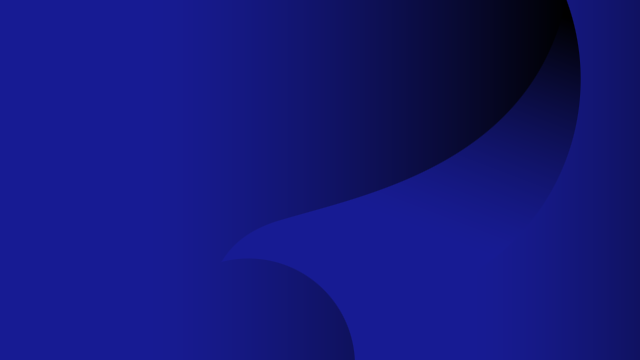
Give the GLSL for this background, as a Shadertoy shader.

```glsl
// Draws a curling deep blue sheet over a backdrop that fades to black.
// Lengths are in canvas heights, with the origin at the lower left.

const vec3 BLUE = vec3(0.092, 0.107, 0.575);
const float FADE_POWER = 1.4;                    // how late the blue falls off

const vec2 BACKDROP_FADE = vec2(0.417, 1.574);   // x of full blue, x of black
const vec2 RIGHT_FADE = vec2(1.32, 2.31);
const vec2 SHEET_BLUE_END = vec2(1.322, 0.306);
const vec2 SHEET_BLACK_END = vec2(1.569, 0.954);

const vec3 SHEET_DISC = vec3(0.979, 0.780, 0.634);   // centre, radius
const vec3 CUTOUT_DISC = vec3(0.690, -0.014, 0.296);

// Crest of the sheet: two joined cubic curves, rising with x.
const vec2 TIP = vec2(0.613, 0.2685);
const vec2 TIP_HANDLE = vec2(0.6435, 0.322);
const vec2 JOINT_HANDLE_A = vec2(0.690, 0.359);
const vec2 JOINT = vec2(0.764, 0.384);
const vec2 JOINT_HANDLE_B = vec2(1.005, 0.458);
const vec2 TOP_HANDLE = vec2(1.481, 0.537);
const vec2 TOP = vec2(1.576, 1.014);

vec3 fadeToBlack(float t) {
    return BLUE * (1.0 - pow(clamp(t, 0.0, 1.0), FADE_POWER));
}

float ramp(vec2 range, float x) {
    return (x - range.x) / (range.y - range.x);
}

vec2 cubic(vec2 a, vec2 b, vec2 c, vec2 d, float t) {
    float s = 1.0 - t;
    return s * s * s * a + 3.0 * s * t * (s * b + t * c) + t * t * t * d;
}

// Height of a cubic at a given x, found by bisection.
float cubicHeight(vec2 a, vec2 b, vec2 c, vec2 d, float x) {
    float t = 0.5;
    float stride = 0.25;
    for (int i = 0; i < 18; i++) {
        t += cubic(a, b, c, d, t).x < x ? stride : -stride;
        stride *= 0.5;
    }
    return cubic(a, b, c, d, t).y;
}

float crestHeight(float x) {
    x = clamp(x, TIP.x, TOP.x);
    return x < JOINT.x
        ? cubicHeight(TIP, TIP_HANDLE, JOINT_HANDLE_A, JOINT, x)
        : cubicHeight(JOINT, JOINT_HANDLE_B, TOP_HANDLE, TOP, x);
}

// Smooth coverage of the region where the signed value is negative.
float coverage(float d) {
    return clamp(0.5 - d / max(fwidth(d), 1e-5), 0.0, 1.0);
}

float disc(vec2 p, vec3 shape) {
    return coverage(length(p - shape.xy) - shape.z);
}

void mainImage(out vec4 fragColor, in vec2 fragCoord) {
    vec2 p = fragCoord / iResolution.y;

    // Colour of each layer
    vec3 backdrop = fadeToBlack(ramp(BACKDROP_FADE, p.x));
    vec3 rightSide = fadeToBlack(ramp(RIGHT_FADE, p.x));
    vec2 axis = SHEET_BLACK_END - SHEET_BLUE_END;
    vec3 sheet = fadeToBlack(dot(p - SHEET_BLUE_END, axis) / dot(axis, axis));

    // Everything under the crest, less the round cutout
    float front = coverage(p.y - crestHeight(p.x));
    front *= coverage(TIP.x - p.x) * (1.0 - disc(p, CUTOUT_DISC));

    vec3 frontColor = mix(rightSide, sheet, disc(p, SHEET_DISC));
    fragColor = vec4(mix(backdrop, frontColor, front), 1.0);
}
```
